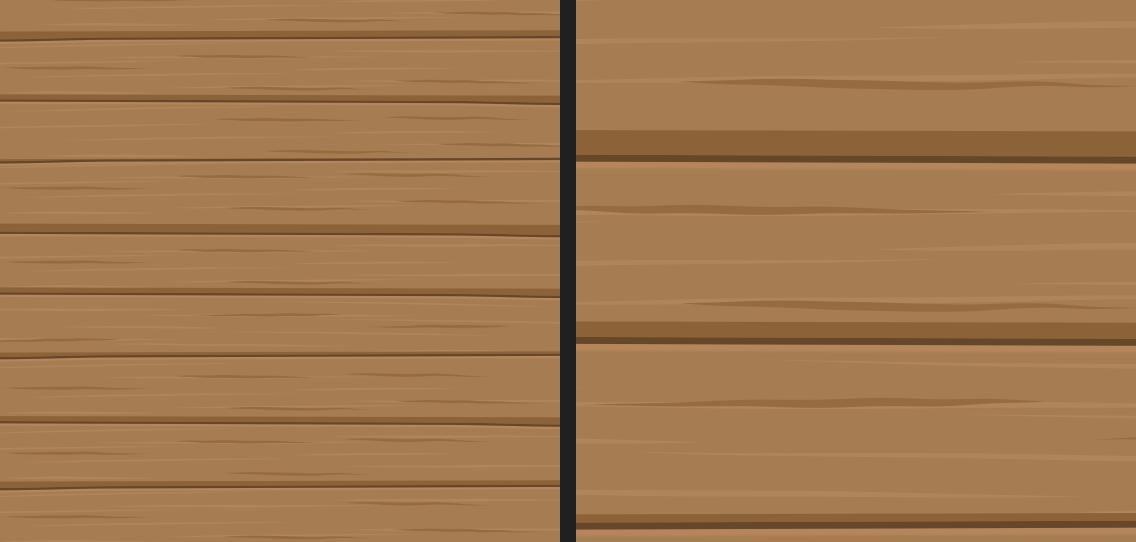
Left: the whole. Right: its middle third, enlarged.
A WebGL 1 fragment shader for this texture:

```glsl
precision highp float;
// Nine horizontal wooden planks parted by eight slightly bent seams.
// Each seam has a shadow band, a dark gap and a lit edge; each plank carries
// tapered light and dark grain streaks placed by stepping rules and hashes.

uniform vec2 u_resolution;

// One unit is the mean plank height; y runs downward from the top edge.
const vec2 BOARD = vec2(8.698, 8.426);
const float FIRST_SEAM = 0.566;

const vec3 WOOD = vec3(0.650, 0.488, 0.320);
const vec3 LIGHT_GRAIN = vec3(0.686, 0.525, 0.360);
const vec3 DARK_GRAIN = vec3(0.590, 0.420, 0.250);
const vec3 SHADOW = vec3(0.550, 0.388, 0.218);
const vec3 GAP = vec3(0.405, 0.280, 0.160);
const vec3 LIT_EDGE = vec3(0.710, 0.525, 0.355);

float hash(vec2 p) {
  return fract(sin(dot(p, vec2(127.1, 311.7))) * 43758.5);
}

float gradientDot(vec2 cell, vec2 offset) {
  float angle = 6.2832 * hash(cell);
  return dot(vec2(cos(angle), sin(angle)), offset);
}

float gradientNoise(vec2 p) {
  vec2 i = floor(p), f = fract(p);
  vec2 u = f * f * f * (f * (f * 6.0 - 15.0) + 10.0);
  vec2 e = vec2(1.0, 0.0);
  float top = mix(gradientDot(i, f), gradientDot(i + e, f - e), u.x);
  float low = mix(gradientDot(i + e.yx, f - e.yx), gradientDot(i + 1.0, f - 1.0), u.x);
  return mix(top, low, u.y);
}

// Uneven spacing: a fading wave with a period of three seams.
float seamOffset(float i) {
  float fade = (i - 2.6) / 2.6;
  return -0.09 * exp(-fade * fade) * cos(2.0944 * (i - 2.0) + 0.35);
}

float seamHeight(float i) {
  return i + FIRST_SEAM + seamOffset(i);
}

// Position along a seam, from its straight end (0) to its drooping end (1).
float seamRun(float i, float x) {
  float s = x / BOARD.x;
  return abs(fract(i * 0.4) - 0.4) < 0.3 ? s : 1.0 - s;
}

float seamCurve(float i, float x) {
  float s = seamRun(i, x);
  return seamHeight(i) + 0.03 * (s - 0.5) + 0.023 * smoothstep(0.8, 1.0, s);
}

// Soft coverage of the region below an edge.
float below(float y, float edge, float px) {
  return clamp((y - edge) / px + 0.5, 0.0, 1.0);
}

// Coverage of a pointed streak; skew moves its thickest part to the left.
float streak(vec2 q, float halfLength, float halfWidth, float skew, float px) {
  float t = q.x / halfLength;
  float w = halfWidth * max(1.0 - t * t, 0.0) * max(1.0 - skew * t, 0.0);
  return clamp((w - abs(q.y)) / px + 0.5, 0.0, 1.0) * min(1.0, 2.0 * w / px);
}

float lightGrain(vec2 p, float plank, float px) {
  float cover = 0.0;
  for (int n = 0; n < 9; n++) {
    float j = float(n);
    float r = hash(vec2(j, 3.0));
    vec2 centre = vec2(BOARD.x * fract(0.2 + 0.618 * j), 0.12 + 0.092 * j);
    vec2 q = p - centre;
    q.y += q.x * mix(0.022, -0.008, r) + 0.012 * gradientNoise(vec2(p.x * 0.8, j + 0.4));
    float halfLength = mix(1.2, 3.1, hash(vec2(j, 8.0)));
    float shown = step(0.12, hash(vec2(plank, j + 20.0)));
    cover = max(cover, shown * streak(q, halfLength, mix(0.012, 0.021, r), 0.2, px));
  }
  return cover;
}

float darkGrain(vec2 p, float plank, float px) {
  float cover = 0.0;
  for (int n = 0; n < 5; n++) {
    float j = float(n);
    vec2 centre = vec2(mod(6.51 - 2.64 * j, BOARD.x), 0.27 + 0.52 * smoothstep(0.5, 4.0, j));
    vec2 q = p - centre;
    q.y -= 0.014 * q.x + 0.022 * gradientNoise(vec2(p.x * 2.3, j + 0.5));
    float shown = step(0.12, hash(vec2(plank + 5.0, j)));
    cover = max(cover, shown * streak(q, 1.22, 0.021, 0.45, px));
  }
  return cover;
}

void main() {
  vec2 uv = gl_FragCoord.xy / u_resolution;
  vec2 p = vec2(uv.x, 1.0 - uv.y) * BOARD;
  float px = BOARD.y / u_resolution.y;

  // Find the plank, then its own variant of the shared grain.
  float plank = 0.0;
  for (int n = 0; n < 8; n++) plank += step(seamCurve(float(n), p.x), p.y);
  vec2 q = vec2(p.x, p.y - seamHeight(plank - 1.0));
  q.y -= 0.07 * (hash(vec2(plank, 41.0)) - 0.5);
  if (plank < 3.0 && mod(plank, 2.0) < 0.5) q.x -= 0.62;
  if (abs(plank - 5.0) < 0.5) q.x = BOARD.x - q.x - 0.7;

  vec3 color = mix(WOOD, LIGHT_GRAIN, lightGrain(q, plank, px));
  color = mix(color, DARK_GRAIN, darkGrain(q, plank, px));

  // Seams: shadow above, dark gap, lit edge beneath.
  for (int n = 0; n < 8; n++) {
    float i = float(n);
    float y = seamCurve(i, p.x);
    float depth = 0.09 + 0.85 * seamOffset(i);
    float shadowTop = seamHeight(i) - depth + 0.02 * (seamRun(i, p.x) - 0.5);
    float gapTop = below(p.y, y - 0.018, px), gapEnd = below(p.y, y + 0.018, px);
    color = mix(color, SHADOW, below(p.y, shadowTop, px) * (1.0 - gapTop));
    color = mix(color, LIT_EDGE, gapEnd * (1.0 - smoothstep(0.04, 0.066, p.y - y)));
    color = mix(color, GAP, gapTop * (1.0 - gapEnd));
  }
  gl_FragColor = vec4(color, 1.0);
}
```
